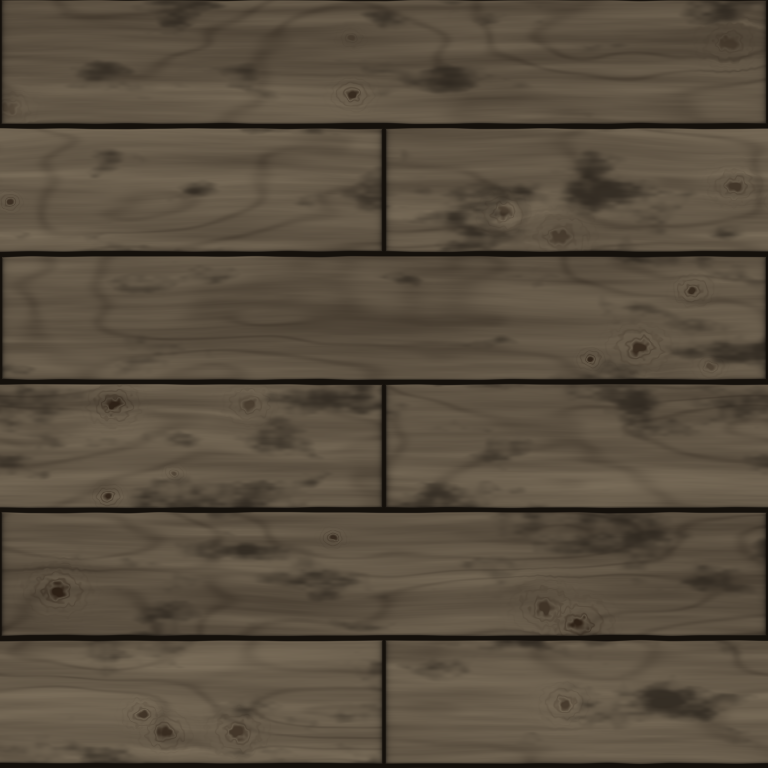
A Shadertoy shader for this texture:

```glsl
// Weathered wooden planks in six staggered courses, one full-width board each.
// Stretched value noise makes the grain, its contours make the growth arcs,
// and thresholded noise makes the stains; knots bend the grain around them.

const float ROWS = 6.0;
const float ROW_SHIFT = 0.0026;      // height of the lowest seam
const float SEAM_HALF = 0.0034;      // half width of horizontal gaps
const float END_HALF = 0.0024;       // half width of board-end gaps
const float SEAM_WOBBLE = 0.0016;
const float BEVEL = 0.0035;
const float STAIN_START = 0.53;
const float STAIN_FULL = 0.80;
const int KNOTS = 4;                 // knots per board

const vec3 WOOD_DARK = vec3(0.29, 0.25, 0.20);
const vec3 WOOD_LIGHT = vec3(0.47, 0.42, 0.345);
const vec3 STAIN = vec3(0.17, 0.145, 0.115);
const vec3 KNOT = vec3(0.15, 0.10, 0.06);
const vec3 GAP = vec3(0.08, 0.063, 0.045);

float hash(vec2 p) {
    return fract(sin(dot(p, vec2(127.1, 311.7))) * 43758.5453);
}

float noise(vec2 p) {
    vec2 i = floor(p), f = fract(p);
    f = f * f * (3.0 - 2.0 * f);
    return mix(mix(hash(i), hash(i + vec2(1, 0)), f.x),
               mix(hash(i + vec2(0, 1)), hash(i + vec2(1, 1)), f.x), f.y);
}

float fbm(vec2 p) {
    float sum = 0.0, amplitude = 0.5;
    for (int i = 0; i < 4; i++) {
        sum += amplitude * noise(p);
        p = p * 2.03 + 17.0;
        amplitude *= 0.5;
    }
    return sum;
}

// Adds the board's knots: returns darkness and bends the grain point.
float knots(vec2 p, float row, inout vec2 grain) {
    float dark = 0.0;
    for (int i = 0; i < KNOTS; i++) {
        vec2 key = vec2(row + 3.0, float(i) * 7.0 + 1.0);
        vec2 center = vec2(hash(key), mix(0.1, 0.9, hash(key + 31.0)) / ROWS);
        float radius = mix(0.004, 0.013, hash(key + 57.0));
        float strength = mix(0.25, 0.9, hash(key + 83.0));
        vec2 d = p - center;
        float dist = length(d * vec2(0.8, 1.0)) / radius;
        dist += 0.7 * (noise(p * 180.0 + row * 9.0) - 0.5);
        float halo = exp(-0.22 * dist * dist);
        grain.y -= d.y * 0.75 * halo;
        float core = 1.0 - smoothstep(0.35, 0.95, dist);
        float rings = pow(0.5 + 0.5 * sin(dist * 7.0), 3.0) * halo;
        dark = max(dark, strength * max(core, 0.45 * rings));
    }
    return dark;
}

vec3 board(vec2 p, float row) {
    vec2 grain = p;
    float knot = knots(p, row, grain);
    vec2 seed = vec2(row * 13.7, row * 29.3) + 5.0;
    grain.y += 0.012 * (noise(grain * vec2(5.0, 12.0) + seed) - 0.5);

    // Grain streaks, with a slightly darker tone on alternate courses
    float fine = fbm(grain * vec2(4.0, 75.0) + seed) - 0.47;
    float broad = noise(grain * vec2(2.5, 32.0) + seed + 40.0) - 0.5;
    float tone = 0.57 - 0.13 * mod(row, 2.0) + 0.12 * (hash(seed) - 0.5);
    float shade = tone + 0.95 * fine + 0.32 * broad;

    // Growth arcs along the contours of a smooth field
    float field = noise(grain * vec2(3.2, 13.0) + seed + 70.0)
                + 0.12 * noise(grain * vec2(14.0, 40.0) + seed);
    shade -= 0.24 * pow(0.5 + 0.5 * sin(field * 27.0), 7.0);
    vec3 color = mix(WOOD_DARK, WOOD_LIGHT, clamp(shade, -0.1, 1.0));

    // Clustered smudges, broken up by the grain
    float smudge = fbm(p * vec2(11.0, 24.0) + seed + 90.0);
    smudge += 0.22 * (noise(p * vec2(3.5, 8.0) + seed + 20.0) - 0.5) + 0.2 * fine;
    float stain = smoothstep(STAIN_START, STAIN_FULL, smudge);
    color = mix(color, STAIN, 0.85 * stain);

    return mix(color, KNOT, knot);
}

void mainImage(out vec4 fragColor, in vec2 fragCoord) {
    vec2 uv = fragCoord / iResolution.xy;
    float aa = 0.8 / iResolution.y;

    // Board coordinates; even courses are shifted by half a board
    float y = uv.y - ROW_SHIFT;
    float row = mod(floor(y * ROWS), ROWS);
    float offset = 0.5 * (1.0 - mod(row, 2.0));
    vec2 p = vec2(fract(uv.x + offset), fract(y * ROWS) / ROWS);
    vec3 color = board(p, row);

    // Distances to the uneven edges
    float wobble = SEAM_WOBBLE * (noise(vec2(uv.x * 24.0, row * 5.0)) - 0.5);
    float below = p.y - SEAM_HALF + wobble;
    float above = 1.0 / ROWS - p.y - SEAM_HALF + wobble;
    float side = min(p.x, 1.0 - p.x) - END_HALF + 0.5 * wobble;
    float edge = min(min(below, above), side);

    // Lit upper bevel, soft contact shadow and dark gaps
    color *= 1.0 + 0.16 * (1.0 - smoothstep(0.0, BEVEL, above));
    color *= 1.0 - 0.12 * (1.0 - smoothstep(0.0, BEVEL, below));
    color *= 1.0 - 0.35 * exp(-max(side, 0.0) / BEVEL);
    color *= 1.0 - 0.25 * exp(-max(edge, 0.0) / (0.4 * BEVEL));
    color = mix(GAP, color, smoothstep(-aa, aa, edge));

    fragColor = vec4(color, 1.0);
}
```
